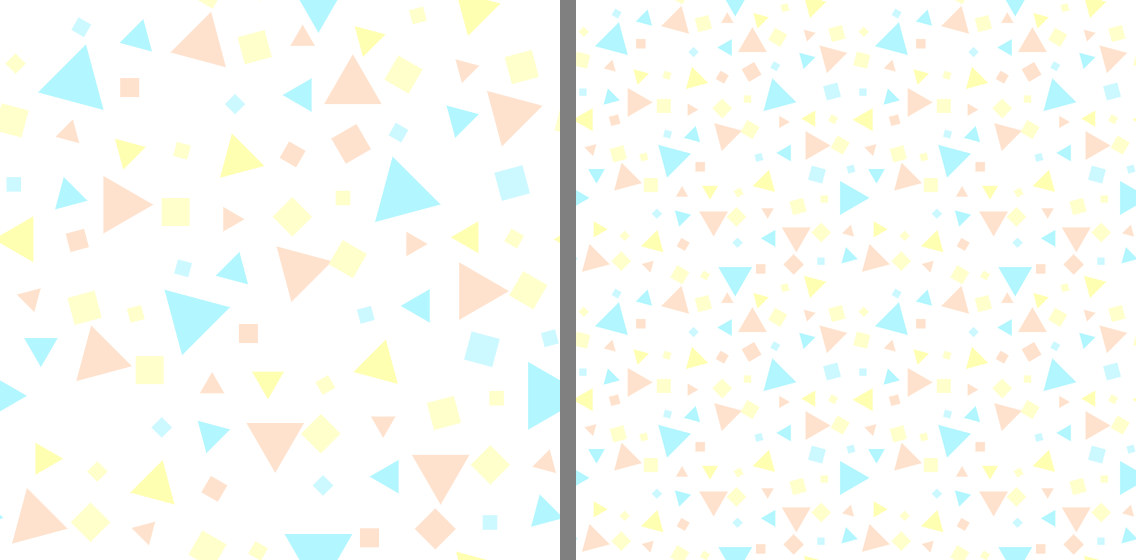
Left: one tile. Right: repeated 2 by 2.
Give the GLSL for this pattern, as a Shadertoy shader.

```glsl
const float CELLS = 10.0;
const float TAU = 6.2831853;

const vec3 PEACH = vec3(1.0, 0.886, 0.804);
const vec3 AQUA = vec3(0.698, 0.965, 1.0);
const vec3 PALE_AQUA = vec3(0.8, 0.973, 1.0);
const vec3 LEMON = vec3(1.0, 1.0, 0.7);
const vec3 PALE_LEMON = vec3(1.0, 1.0, 0.8);

// Size is the distance from centre to edge, in cells
struct Shape {
    vec3 colour;
    float size;
    bool triangle;
};

vec3 hash3(vec2 p) {
    vec3 q = fract(p.xyx * vec3(0.1031, 0.1030, 0.0973) + 0.37);
    q += dot(q, q.yxz + 33.33);
    return fract((q.xxy + q.yzz) * q.zyx);
}

// Ten interleaved square lattices keep the large shapes apart;
// each has one cell per row, so every kind keeps its share
Shape pickShape(vec2 cell) {
    int row = int(cell.y);
    int kind = (int(cell.x) + 3 * row) % 10;
    int order = row * 3 % 10;
    bool even = row % 2 == 0;

    if (kind == 0) return Shape(PEACH, 0.297, true);
    if (kind == 1) return Shape(PALE_LEMON, 0.25, false);
    if (kind == 2) return Shape(PEACH, 0.127, true);
    if (kind == 3 && even) return Shape(PALE_LEMON, 0.25, false);
    if (kind == 3) return Shape(LEMON, 0.165, true);
    if (kind == 4) return Shape(PALE_LEMON, 0.13, false);
    if (kind == 5 && even) return Shape(AQUA, 0.35, true);
    if (kind == 5) return Shape(LEMON, 0.237, true);
    if (kind == 6 && order < 6) return Shape(PEACH, 0.17, false);
    if (kind == 7 && order < 2) return Shape(PEACH, 0.26, false);
    if (kind == 7 && order > 7) return Shape(PALE_AQUA, 0.26, false);
    if (kind == 8) return Shape(PALE_AQUA, 0.13, false);
    if (kind == 9) return Shape(AQUA, 0.173, true);
    return Shape(vec3(1.0), -1.0, false);
}

float edgeDistance(vec2 p, Shape shape) {
    float triangle = max(-p.y, 0.5 * p.y + 0.8660254 * abs(p.x));
    float square = max(abs(p.x), abs(p.y));
    return (shape.triangle ? triangle : square) - shape.size;
}

void mainImage(out vec4 fragColor, in vec2 fragCoord) {
    vec2 p = fragCoord / iResolution.xy * CELLS;
    float pixel = CELLS / min(iResolution.x, iResolution.y);
    vec3 colour = vec3(1.0);

    for (int y = -1; y <= 1; y++) {
        for (int x = -1; x <= 1; x++) {
            vec2 corner = floor(p) + vec2(x, y);
            vec2 cell = mod(corner, CELLS);
            vec3 random = hash3(cell);
            Shape shape = pickShape(cell);

            // A slow wrapping wave plus jitter loosens the grid
            vec2 wave = 0.35 * sin(TAU * (cell.yx / CELLS + vec2(0.1, 0.35)));
            vec2 centre = corner + 0.5 + wave + 0.24 * (random.xy - 0.5);

            // Turn in steps of fifteen degrees
            float angle = floor(random.z * 8.0) * TAU / 24.0;
            float c = cos(angle), s = sin(angle);
            vec2 local = mat2(c, -s, s, c) * (p - centre);

            float cover = clamp(0.5 - edgeDistance(local, shape) / pixel, 0.0, 1.0);
            colour = mix(colour, shape.colour, cover);
        }
    }
    fragColor = vec4(colour, 1.0);
}
```
